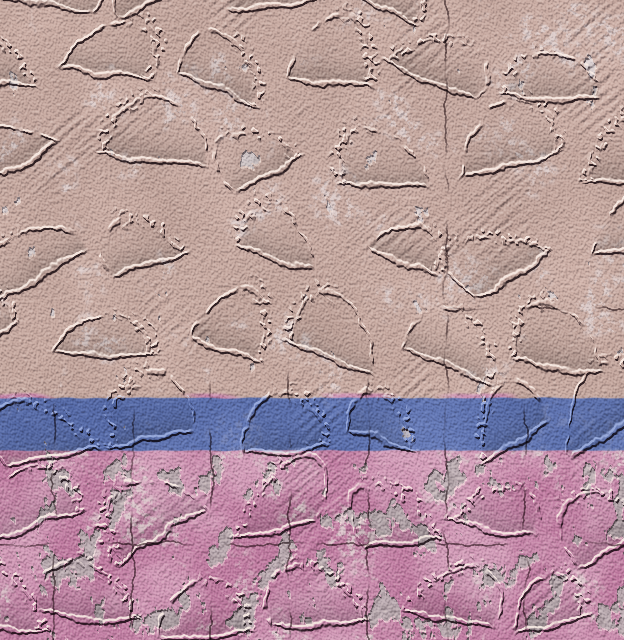
Reproduce this texture procedurally as a Shadertoy shader.

```glsl
// Rough trowelled plaster wall: beige above, a blue stripe, peeling pink below.
const float STRIPE_TOP = 0.378;
const float STRIPE_BOTTOM = 0.296;
const vec2 MARK_STEP = vec2(0.182, 0.14);
const vec2 TO_LIGHT = vec2(-0.0012, 0.0030);

float hash(vec2 p) {
    vec3 q = fract(vec3(p.xyx) * 0.1031);
    q += dot(q, q.yzx + 33.33);
    return fract((q.x + q.y) * q.z);
}
float cornerSlope(vec2 cell, vec2 offset) {
    float a = 6.2832 * hash(cell + 37.0);
    return dot(vec2(cos(a), sin(a)), offset);
}
float gradientNoise(vec2 p) {
    vec2 i = floor(p), f = fract(p), e = vec2(1.0, 0.0);
    vec2 u = f * f * f * (f * (f * 6.0 - 15.0) + 10.0);
    float low = mix(cornerSlope(i, f), cornerSlope(i + e.xy, f - e.xy), u.x);
    float high = mix(cornerSlope(i + e.yx, f - e.yx), cornerSlope(i + 1.0, f - 1.0), u.x);
    return mix(low, high, u.y);
}
float fbm(vec2 p) {
    float sum = 0.0, amp = 1.0;
    for (int i = 0; i < 5; i++) {
        sum += amp * gradientNoise(p);
        p = mat2(1.6, 1.2, -1.2, 1.6) * p + 7.3;
        amp *= 0.6;
    }
    return sum;
}
vec2 rotate(vec2 p, float a) {
    return vec2(cos(a) * p.x + sin(a) * p.y, cos(a) * p.y - sin(a) * p.x);
}
float ridge(float d, float radius) {
    return 1.0 - smoothstep(radius * 0.35, radius, abs(d));
}

// One trowel stroke: x = raised edge, y = shaded hollow above its base
vec2 trowelMark(vec2 p, vec2 id, float crumb) {
    float width = mix(0.052, 0.08, hash(id + 3.0));
    float rise = mix(0.06, 0.105, hash(id + 8.0));
    vec2 q = rotate(p, mix(-0.45, 0.65, hash(id + 15.0)));
    q.x *= hash(id + 21.0) < 0.65 ? 1.0 : -1.0;
    q.x += q.y * mix(-0.5, 0.6, hash(id + 27.0));
    float t = q.x / width;
    float belly = max(1.0 - t * t, 0.0);
    float span = 1.0 - smoothstep(0.9, 1.15, abs(t - 0.1));
    float base = ridge(q.y + 0.01 * (hash(id + 31.0) - 0.2) * belly, 0.0022 + 0.0032 * belly) * span;
    float dome = (length(q / vec2(width, rise)) - 1.0) * width;
    float above = smoothstep(-0.005, 0.005, q.y);
    float side = smoothstep(-0.7, 0.9, t);
    float broken = smoothstep(-0.22, 0.02, gradientNoise(p * 34.0 + id * 5.0) - 0.2 * side);
    float arc = ridge(dome, 0.0032) * above * broken * mix(1.0, 0.6, side);
    float debris = ridge(dome - 0.003, 0.014) * above * side * smoothstep(0.12, 0.3, crumb);
    float inside = (1.0 - smoothstep(-0.006, 0.002, dome)) * above;
    return vec2(max(max(base, arc), debris), inside * exp(-max(q.y, 0.0) * 45.0));
}

// Staggered rows of strokes, strongest one wins
vec2 trowelField(vec2 p) {
    vec2 warped = p + 0.011 * vec2(gradientNoise(p * 21.0), gradientNoise(p * 21.0 + 40.0));
    float crumb = gradientNoise(p * 120.0);
    warped += 0.0035 * vec2(gradientNoise(p * 80.0), crumb);
    float nearRow = round((0.87 - p.y) / MARK_STEP.y);
    vec2 field = vec2(0.0);
    for (int n = 0; n < 9; n++) {
        float row = nearRow + float(n / 3 - 1);
        float start = 0.09 + 0.06 * cos(2.0944 * row);
        float col = round((p.x - start) / MARK_STEP.x) + float(n % 3 - 1);
        vec2 id = vec2(col, row) + 20.0;
        vec2 jitter = vec2(hash(id), hash(id + 50.0)) - 0.5;
        vec2 center = vec2(start, 0.87) + vec2(col, -row) * MARK_STEP;
        field = max(field, trowelMark(warped - center - jitter * vec2(0.045, 0.045), id, crumb));
    }
    return field;
}

// Bare plaster where the paint has flaked off
float flaking(vec2 p) {
    float limit = mix(0.29, 0.66, smoothstep(0.27, 0.31, p.y));
    return smoothstep(limit, limit + 0.05, fbm(p * vec2(19.0, 14.0) + 3.0));
}
float surfaceHeight(vec2 p, float edge, float flake) {
    float grain = 0.17 * gradientNoise(p * 130.0) + 0.32 * gradientNoise(p * 260.0);
    float drag = 0.5 * gradientNoise(rotate(p, 0.7) * vec2(12.0, 150.0));
    return 1.25 * edge + grain + drag * smoothstep(0.05, 0.4, gradientNoise(p * 7.0)) - 0.55 * flake;
}

// Evenly spaced settling cracks; one runs to the top, two run sideways
float cracks(vec2 p) {
    float dark = 0.0;
    for (int k = 0; k < 7; k++) {
        float n = float(k);
        float x = 0.085 + 0.1224 * n + 0.009 * fbm(vec2(p.y * 14.0, n * 9.0));
        float top = k == 5 ? 1.1 : 0.34 + 0.08 * hash(vec2(n, 4.0));
        dark = max(dark, ridge(p.x - x, 0.002) * (1.0 - smoothstep(top, top + 0.02, p.y)));
    }
    float wave = 0.01 * fbm(vec2(p.x * 14.0, 2.0));
    float side = ridge(p.y - 0.518 - wave, 0.002) * smoothstep(0.69, 0.71, p.x);
    return max(dark, max(side, ridge(p.y - 0.15 - wave, 0.002))) * smoothstep(-0.3, 0.2, gradientNoise(p * 17.0));
}
vec3 paint(vec2 p) {
    float tone = fbm(p * 5.0), y = p.y + 0.002 * gradientNoise(p * 30.0);
    vec3 beige = vec3(0.78, 0.665, 0.63) + 0.045 * tone;
    vec3 pink = mix(vec3(0.75, 0.48, 0.63), vec3(0.83, 0.62, 0.73), smoothstep(-0.4, 0.6, tone));
    float bleed = smoothstep(0.0, 0.3, gradientNoise(p * vec2(7.0, 30.0)));
    vec3 col = mix(beige, pink, bleed * ridge(y - STRIPE_TOP, 0.01));
    col = mix(vec3(0.36, 0.44, 0.68) + 0.06 * tone, col, smoothstep(-0.0015, 0.0015, y - STRIPE_TOP));
    return mix(pink, col, smoothstep(-0.0015, 0.0015, y - STRIPE_BOTTOM));
}

void mainImage(out vec4 fragColor, in vec2 fragCoord) {
    vec2 p = fragCoord / iResolution.y, lit = p + TO_LIGHT;
    vec2 mark = trowelField(p);
    float flake = flaking(p);
    float slope = surfaceHeight(p, mark.x, flake) - surfaceHeight(lit, trowelField(lit).x, flaking(lit));
    // Paint, pale scuffs, bare plaster and the soft shade inside strokes
    float scuff = smoothstep(0.12, 0.5, fbm(p * 8.0 + 11.0)) * smoothstep(-0.15, 0.4, fbm(p * 70.0));
    float stripe = smoothstep(0.29, 0.3, p.y) * (1.0 - smoothstep(0.375, 0.385, p.y));
    vec3 plaster = mix(vec3(0.71, 0.67, 0.68), vec3(0.84, 0.81, 0.82), smoothstep(0.25, 0.4, p.y));
    vec3 col = mix(paint(p), vec3(0.88, 0.83, 0.83), scuff * mix(0.8, 0.15, stripe));
    col = mix(col, plaster + 0.1 * gradientNoise(p * 90.0), flake * 0.9) * (1.0 - 0.2 * mark.y);
    // Light catches upper edges, shadow falls below them
    vec3 glint = mix(vec3(0.98, 0.93, 0.90), vec3(0.62, 0.69, 0.88), stripe);
    col = mix(col, glint, clamp(slope * 0.95, 0.0, 0.9));
    col = mix(col, col * vec3(0.2, 0.15, 0.18), clamp(-slope, 0.0, 0.95));
    col = mix(col, col * vec3(0.35, 0.28, 0.3), 0.75 * cracks(p));
    fragColor = vec4(clamp(col, 0.0, 1.0), 1.0);
}
```
